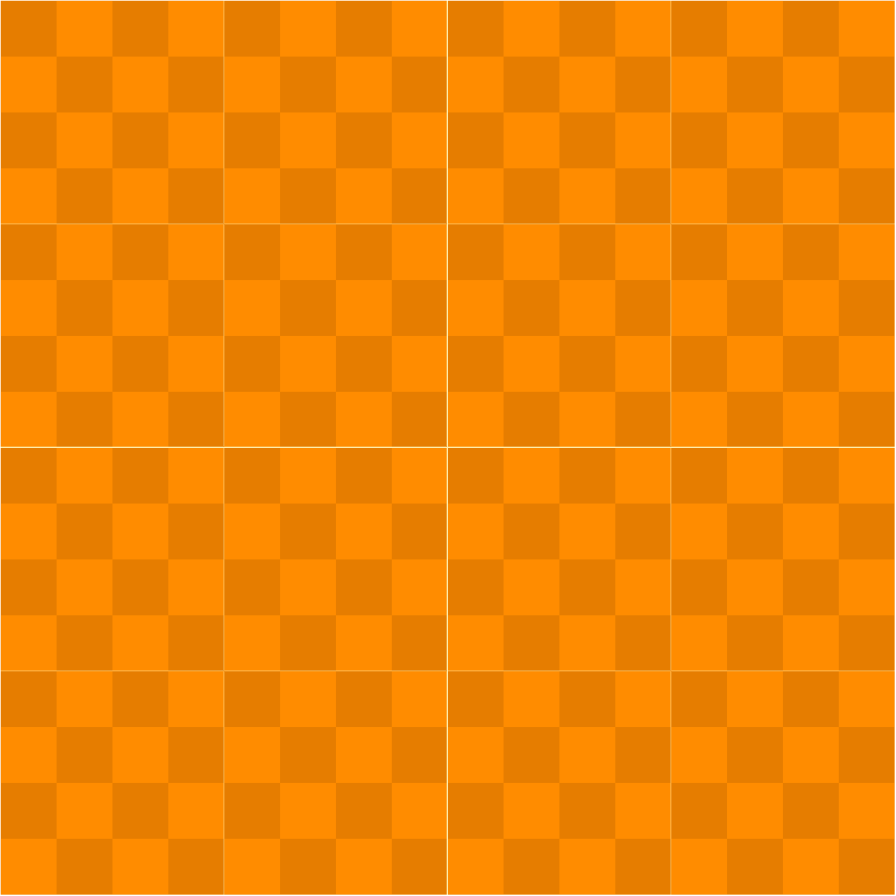
A WebGL 2 fragment shader for this pattern:

```glsl
#version 300 es
precision highp float;
// Orange 16 by 16 checkerboard in a 4 by 4 grid of tiles with hairline seams.

uniform vec2 u_resolution;
out vec4 fragColor;

// Share of a pixel of width px, centred on p, that lies between lo and hi.
float coverage(float p, float lo, float hi, float px) {
    return clamp((min(hi, p + 0.5 * px) - max(lo, p - 0.5 * px)) / px, 0.0, 1.0);
}

// Square wave of +1 and -1 per unit cell, softened over one pixel.
vec2 squareWave(vec2 cell, vec2 px) {
    vec2 parity = 1.0 - 2.0 * mod(floor(cell), 2.0);
    vec2 edgeDistance = 0.5 - abs(fract(cell) - 0.5);
    return parity * clamp(2.0 * edgeDistance / px, 0.0, 1.0);
}

// Three seams along one axis; the middle one is the strongest.
float seams(float p, float start, float size, float px) {
    float strength = 0.0;
    for (int i = 1; i < 4; i++) {
        float line = start + size * float(i) / 4.0 - 0.0004;
        float weight = i == 2 ? 1.0 : 0.35;
        strength = max(strength, weight * coverage(p, line - 0.0007, line + 0.0007, px));
    }
    return strength;
}

void main() {
    // Measured from the upper left corner, one unit across the canvas.
    vec2 px = 1.0 / u_resolution;
    vec2 uv = gl_FragCoord.xy * px;
    uv.y = 1.0 - uv.y;

    // The board sits just inside the canvas.
    float start = 0.0008;
    float end = 0.9985;
    float size = end - start;

    // Checks, dark at the upper left.
    vec2 wave = squareWave((uv - start) / size * 16.0, px / size * 16.0);
    vec3 darkOrange = vec3(0.90, 0.49, 0.0);
    vec3 brightOrange = vec3(1.0, 0.55, 0.0);
    vec3 color = mix(brightOrange, darkOrange, 0.5 + 0.5 * wave.x * wave.y);

    // Pale seams between tiles.
    float seam = max(seams(uv.x, start, size, px.x), seams(uv.y, start, size, px.y));
    color = mix(color, vec3(1.0, 0.95, 0.7), seam);

    // Thin white rim around the board.
    float inside = coverage(uv.x, start, end, px.x) * coverage(uv.y, start, end, px.y);
    color = mix(vec3(1.0), color, inside);

    fragColor = vec4(color, 1.0);
}
```
